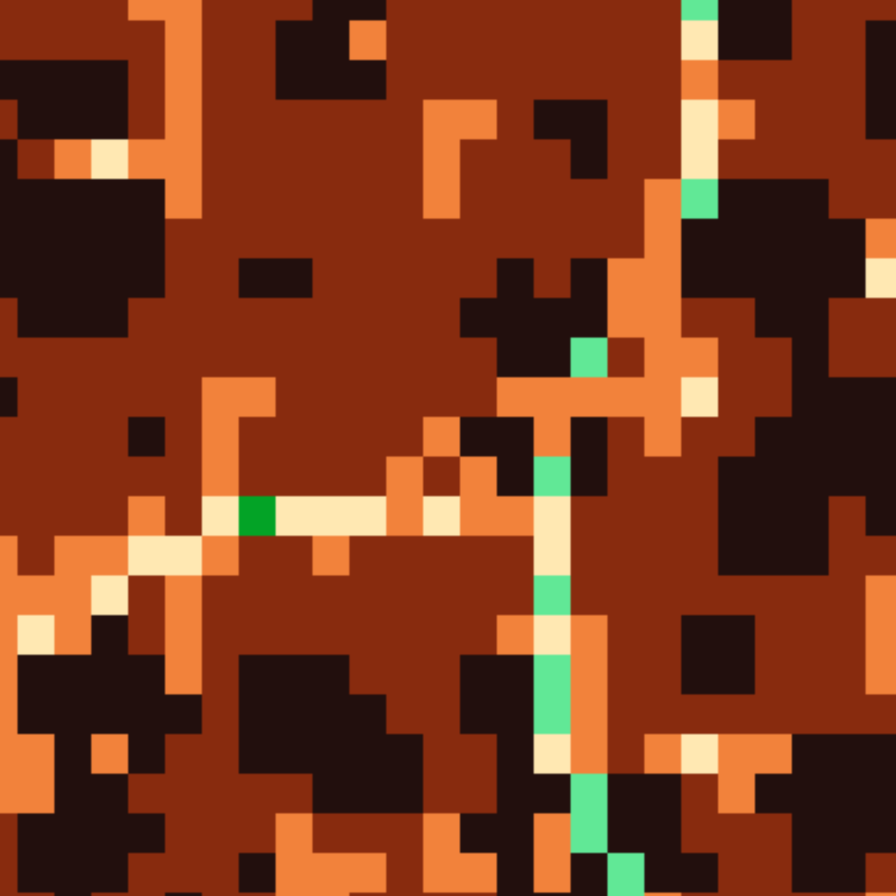
Reproduce this texture procedurally as a Shadertoy shader.

```glsl
// Blocky lava rock: coarse tiles of rust stone with charred patches, ember
// clusters and two glowing veins, one running down and one joining from the left.
// Cellular noise shapes chars and embers; ramps trace the veins tile by tile.

const vec2 TILES = vec2(24.3, 22.6);        // tiles across the canvas
const vec2 TILE_SHIFT = vec2(0.525, 0.485); // partial tiles at the left and top
const vec2 SITE_SPACING = vec2(5.6, 4.8);   // tiles between cellular sites
const float EDGE_WIDTH = 0.0025;            // tile edge softness, canvas units

const vec3 RUST = vec3(0.535, 0.168, 0.053);
const vec3 CHAR = vec3(0.135, 0.058, 0.052);
const vec3 EMBER = vec3(0.95, 0.51, 0.23);
const vec3 CREAM = vec3(1.0, 0.91, 0.70);
const vec3 MINT = vec3(0.38, 0.91, 0.59);
const vec3 DEEP_GREEN = vec3(0.01, 0.64, 0.15);

float hash(vec2 p, float seed) {
    vec3 q = fract(vec3(p.xyx + seed * 7.31) * vec3(0.1031, 0.1030, 0.0973));
    q += dot(q, q.yzx + 33.33);
    return fract((q.x + q.y) * q.z);
}

// Cellular noise: x = nearest distance, y = gap to the second, z = site random
vec3 cellular(vec2 p, float seed) {
    vec2 home = floor(p);
    float nearest = 9.0, second = 9.0, siteRandom = 0.0;
    for (int j = -1; j <= 1; j++) {
        for (int i = -1; i <= 1; i++) {
            vec2 site = home + vec2(i, j);
            vec2 jitter = vec2(hash(site, seed), hash(site, seed + 1.0));
            float d = length(site + 0.1 + 0.8 * jitter - p);
            if (d < nearest) {
                second = nearest;
                nearest = d;
                siteRandom = hash(site, seed + 2.0);
            } else {
                second = min(second, d);
            }
        }
    }
    return vec3(nearest, second - nearest, siteRandom);
}

// Column of the falling vein: straight, leaning left, straight, leaning right
float fallingVein(float row) {
    return 19.0 - clamp((row - 5.0) * 0.7, 0.0, 4.0) + max(row - 18.0, 0.0) * 0.45;
}

// Row of the side vein: climbs from the left edge, then runs level
float sideVein(float column) {
    return 13.0 + max(6.0 - column, 0.0) * 0.55;
}

// Rust ground with charred patches and broken ember clusters
vec3 groundColor(vec2 tile) {
    vec3 cell = cellular((tile + 0.5) / SITE_SPACING, 3.0);
    float rough = (hash(tile, 8.0) - 0.5) * 0.12;
    vec3 color = RUST;

    float charRadius = mix(0.08, 0.52, cell.z);
    if (cell.x + rough < charRadius || hash(tile, 9.0) < 0.012) color = CHAR;

    bool lively = hash(floor(tile / vec2(2.0, 3.0)), 11.0) < 0.26;
    if ((cell.y < 0.19 && lively) || hash(tile, 12.0) < 0.012) {
        color = hash(tile, 13.0) < 0.12 ? CREAM : EMBER;
    }
    return color;
}

vec3 tileColor(vec2 tile) {
    float pathColumn = fallingVein(tile.y);
    float pathRow = sideVein(tile.x);
    float acrossFall = abs(tile.x - floor(pathColumn + 0.5));
    float acrossSide = abs(tile.y - floor(pathRow + 0.5));
    bool leftOfFall = tile.x < pathColumn - 0.5;
    float heat = hash(tile, 17.0);

    // The falling vein cools to ember where it leans
    if (acrossFall < 0.5) {
        bool leaning = tile.y > 5.5 && tile.y < 11.5;
        if (leaning) return heat < 0.65 ? EMBER : (heat < 0.82 ? CREAM : MINT);
        return heat < 0.5 ? MINT : (heat < 0.93 ? CREAM : EMBER);
    }
    // The side vein is mostly cream with rare greens
    if (acrossSide < 0.5 && leftOfFall) {
        if (heat > 0.95) return DEEP_GREEN;
        if (heat > 0.88) return MINT;
        return heat < 0.66 ? CREAM : EMBER;
    }
    // Embers cling to both veins
    bool besideFall = acrossFall < 1.5 && heat < 0.17;
    bool besideSide = acrossSide < 1.5 && leftOfFall && heat < 0.27;
    if (besideFall || besideSide) return EMBER;
    return groundColor(tile);
}

void mainImage(out vec4 fragColor, in vec2 fragCoord) {
    vec2 uv = fragCoord / iResolution.xy;
    vec2 grid = vec2(uv.x, 1.0 - uv.y) * TILES + TILE_SHIFT;

    // Blend the four closest tiles across a narrow seam
    vec2 corner = floor(grid - 0.5);
    vec2 seam = (fract(grid - 0.5) - 0.5) / (EDGE_WIDTH * TILES);
    vec2 blend = smoothstep(-0.7, 0.7, seam);
    vec3 top = mix(tileColor(corner), tileColor(corner + vec2(1.0, 0.0)), blend.x);
    vec3 bottom = mix(tileColor(corner + vec2(0.0, 1.0)), tileColor(corner + 1.0), blend.x);
    fragColor = vec4(mix(top, bottom, blend.y), 1.0);
}
```
